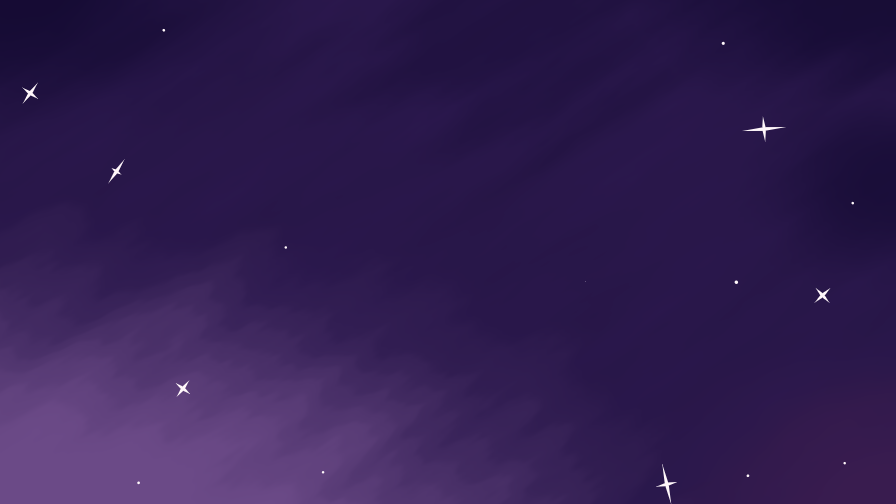
Write a WebGL 2 fragment shader that draws this background.

```glsl
#version 300 es
precision highp float;
// Painted violet night sky: elliptical pools of light and shade are bent by
// gradient noise stretched along a brush direction, softly terraced into
// cloud edges, then topped with tapered four-point stars and small dots.

#define BRUSH_DIR vec2(0.83, 0.558)
#define BRUSH_SCALE vec2(2.2, 11.0)
#define BRUSH_BEND 0.20
#define CLOUD_BEND 0.13
#define TERRACES 8.0
#define TERRACE_MIX 0.5
#define RAY_WIDTH 0.0038
#define SKY vec3(0.160, 0.090, 0.290)
#define SHADE vec3(0.085, 0.045, 0.205)
#define GLOW vec3(0.420, 0.290, 0.530)
#define EMBER vec3(0.225, 0.110, 0.310)
#define STARLIGHT vec3(1.0, 0.97, 0.98)

uniform vec2 u_resolution;
out vec4 fragColor;

// Stars: centre, angle, ray length; the second list is the cross ray ratio.
const int STAR_COUNT = 6;
const vec4 STARS[STAR_COUNT] = vec4[](
    vec4(0.060, 0.815, 0.95, 0.025), vec4(0.231, 0.660, 0.98, 0.028),
    vec4(0.363, 0.229, 0.92, 0.020), vec4(1.516, 0.744, 0.09, 0.044),
    vec4(1.632, 0.414, 0.75, 0.021), vec4(1.323, 0.039, 1.79, 0.041));
const float CROSS[STAR_COUNT] = float[](0.75, 0.40, 0.90, 0.58, 0.95, 0.52);

// Dots: centre and radius.
const int DOT_COUNT = 10;
const vec3 DOTS[DOT_COUNT] = vec3[](
    vec3(0.325, 0.940, 0.0026), vec3(1.435, 0.914, 0.0030),
    vec3(1.692, 0.597, 0.0025), vec3(1.461, 0.440, 0.0034),
    vec3(0.567, 0.509, 0.0024), vec3(0.275, 0.042, 0.0026),
    vec3(0.641, 0.063, 0.0024), vec3(1.484, 0.056, 0.0026),
    vec3(1.676, 0.081, 0.0024), vec3(1.161, 0.442, 0.0004));

vec2 gradientAt(vec2 cell) {
    float h = fract(sin(dot(cell, vec2(127.1, 311.7))) * 43758.5);
    return vec2(cos(6.2832 * h), sin(6.2832 * h));
}

float gradientNoise(vec2 p) {
    vec2 i = floor(p), f = p - i;
    vec2 u = f * f * f * (f * (f * 6.0 - 15.0) + 10.0);
    vec2 e = vec2(0.0, 1.0);
    float low = mix(dot(gradientAt(i), f),
                    dot(gradientAt(i + e.yx), f - e.yx), u.x);
    float high = mix(dot(gradientAt(i + e.xy), f - e.xy),
                     dot(gradientAt(i + e.yy), f - e.yy), u.x);
    return mix(low, high, u.y);
}

float fbm(vec2 p) {
    float sum = 0.0, amplitude = 0.6;
    for (int i = 0; i < 4; i++) {
        sum += amplitude * gradientNoise(p);
        p = p * 2.03 + 17.3;
        amplitude *= 0.5;
    }
    return sum;
}

// Soft elliptical pool: 1 near the centre, 0 past the rim.
float pool(vec2 p, vec2 centre, vec2 radii, float bend) {
    return 1.0 - smoothstep(0.15, 1.12, length((p - centre) / radii) + bend);
}

// Flattens a ramp into steps that keep one soft edge each.
float terrace(float t) {
    float level = t * TERRACES;
    float stepped = (floor(level) + smoothstep(0.0, 0.45, fract(level))) / TERRACES;
    return mix(t, stepped, TERRACE_MIX);
}

float coverage(float inside, float pixel) {
    return clamp(inside / pixel + 0.5, 0.0, 1.0);
}

// Tapered ray through the origin along x.
float ray(vec2 q, float len, float pixel) {
    q = abs(q);
    return coverage(min(RAY_WIDTH * (1.0 - q.x / len) - q.y, len - q.x), pixel);
}

void main() {
    float pixel = 1.0 / u_resolution.y;
    vec2 p = gl_FragCoord.xy * pixel;

    // Brush strokes and broad cloud billows
    vec2 along = vec2(dot(p, BRUSH_DIR), dot(p, vec2(-BRUSH_DIR.y, BRUSH_DIR.x)));
    float strokes = fbm(along * BRUSH_SCALE);
    float bend = BRUSH_BEND * strokes + CLOUD_BEND * fbm(along * vec2(4.0, 6.0) + 9.0);

    // Shaded corners and the faint band at the top
    float shade = pool(p, vec2(0.0, 1.03), vec2(0.60, 0.33), bend);
    shade = max(shade, 0.9 * pool(p, vec2(1.75, 1.03), vec2(0.68, 0.27), 1.5 * bend));
    shade = max(shade, 0.75 * pool(p, vec2(1.778, 0.64), vec2(0.30, 0.22), bend));
    shade = max(shade, 0.4 * pool(p, vec2(1.02, 0.92), vec2(0.46, 0.24), 3.0 * bend));
    vec3 color = mix(SKY * (1.0 + 0.08 * strokes), SHADE, shade);

    // Warm lower right corner and the large lower left glow
    color = mix(color, EMBER, pool(p, vec2(1.778, 0.0), vec2(0.50, 0.32), bend));
    float r = length((p - vec2(0.1, -0.1)) / vec2(1.15, 0.6)) + bend;
    color = mix(color, GLOW, terrace(1.0 - smoothstep(0.3, 1.15, r)));

    // Stars and dots
    float light = 0.0;
    for (int i = 0; i < STAR_COUNT; i++) {
        float c = cos(STARS[i].z), s = sin(STARS[i].z);
        vec2 q = mat2(c, -s, s, c) * (p - STARS[i].xy);
        light = max(light, ray(q, STARS[i].w, pixel));
        light = max(light, ray(q.yx, STARS[i].w * CROSS[i], pixel));
    }
    for (int i = 0; i < DOT_COUNT; i++)
        light = max(light, coverage(DOTS[i].z - length(p - DOTS[i].xy), pixel));
    fragColor = vec4(mix(color, STARLIGHT, light), 1.0);
}
```
